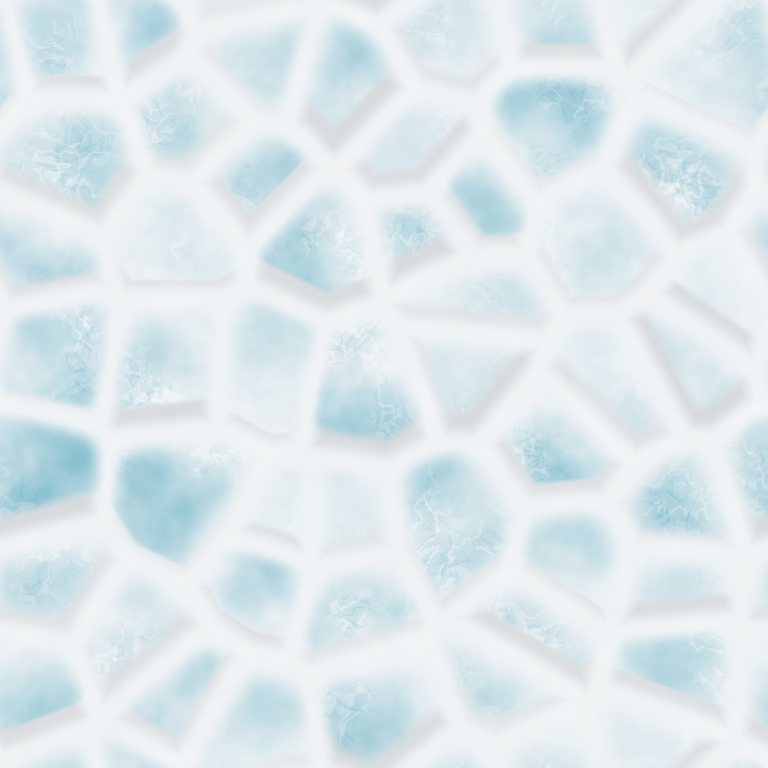
Write a Shadertoy shader that draws this texture.

```glsl
// Pale ice: a wrapping Voronoi mosaic of blue plates joined by soft snowy seams.
// Lower sides of each plate get a grey bevel, and warped gradient noise
// adds cloudy depth, frost wisps and fine scratches inside the ice.

const float CELLS = 7.0;
const vec3 SNOW = vec3(0.942, 0.953, 0.960);
const vec3 ICE = vec3(0.540, 0.755, 0.815);
const vec3 SHADE = vec3(0.835, 0.850, 0.857);

vec2 hash2(vec2 p) {
    vec3 q = fract(vec3(p.xyx) * vec3(0.1031, 0.1030, 0.0973));
    q += dot(q, q.yzx + 33.33);
    return fract((q.xx + q.yz) * q.zy);
}

// Gradient of one lattice corner, wrapped to the period
float corner(vec2 cell, vec2 offset, float period, float seed) {
    float angle = 6.2832 * hash2(mod(cell, period) + seed).x;
    return dot(vec2(cos(angle), sin(angle)), offset);
}

// Gradient noise that repeats after a whole number of lattice steps
float noise(vec2 p, float period, float seed) {
    vec2 i = floor(p), f = p - i;
    vec2 u = f * f * f * (f * (f * 6.0 - 15.0) + 10.0);
    vec2 e = vec2(1.0, 0.0);
    float low = mix(corner(i, f, period, seed), corner(i + e.xy, f - e.xy, period, seed), u.x);
    float high = mix(corner(i + e.yx, f - e.yx, period, seed), corner(i + e.xx, f - e.xx, period, seed), u.x);
    return mix(low, high, u.y);
}

float fbm(vec2 uv, float period, float seed) {
    float sum = 0.0, gain = 1.0;
    for (int i = 0; i < 4; i++) {
        sum += gain * noise(uv * period, period, seed);
        period *= 2.0;
        gain *= 0.5;
        seed += 17.0;
    }
    return sum;
}

// Thin curved filaments along the zero lines of warped noise
float filaments(vec2 uv, float period, float width, float seed) {
    vec2 warp = vec2(fbm(uv, 10.0, seed + 5.0), fbm(uv, 10.0, seed + 9.0));
    float n = fbm(uv + 0.035 * warp, period, seed);
    return 1.0 - smoothstep(0.0, width, abs(n));
}

vec2 site(vec2 cell) {
    return cell + 0.04 + 0.92 * hash2(mod(cell, CELLS) + 3.0);
}

vec2 nearestCell(vec2 p) {
    vec2 base = floor(p), best = base;
    float bestDist = 1e3;
    for (int y = -2; y <= 2; y++)
    for (int x = -2; x <= 2; x++) {
        vec2 cell = base + vec2(x, y);
        float d = length(site(cell) - p);
        if (d < bestDist) { bestDist = d; best = cell; }
    }
    return best;
}

// x: clearness away from the snowy seams, y: distance inside the inset plate,
// z: distance to the nearest side
vec3 plateShape(vec2 p, vec2 home, float bevel) {
    vec2 center = site(home);
    vec3 shape = vec3(1.0, 1e3, 1e3);
    for (int y = -2; y <= 2; y++)
    for (int x = -2; x <= 2; x++) {
        if (x == 0 && y == 0) continue;
        vec2 cell = home + vec2(x, y);
        vec2 other = site(cell);
        vec2 normal = normalize(other - center);
        float d = max(dot(0.5 * (center + other) - p, normal), 0.0);
        float width = mix(0.10, 0.23, hash2(mod(home, CELLS) + mod(cell, CELLS) + 40.0).x);
        shape.x *= 1.0 - exp(-d * d / (width * width));
        shape.y = min(shape.y, d - bevel * smoothstep(0.05, 0.65, -normal.y));
        shape.z = min(shape.z, d);
    }
    return shape;
}

void mainImage(out vec4 fragColor, in vec2 fragCoord) {
    vec2 uv = fragCoord / iResolution.xy;
    vec2 p = uv * CELLS;
    vec2 home = nearestCell(p);
    vec2 id = mod(home, CELLS);
    vec2 look = hash2(id + 71.0), style = hash2(id + 113.0);
    vec3 shape = plateShape(p, home, mix(0.14, 0.30, style.x));

    // Cloudy blue body with its own tint and gradient per plate
    vec2 iceUv = uv + look;
    float angle = 6.2832 * style.y;
    float slope = dot(p - site(home), vec2(cos(angle), sin(angle)));
    float cloud = fbm(iceUv, 9.0, 21.0);
    float tint = mix(0.30, 1.0, look.x) * (1.0 + 0.5 * noise(uv * 3.0, 3.0, 8.0));
    float blue = tint * clamp(0.58 + 0.50 * slope + 0.60 * cloud, 0.08, 1.15);

    // Frost wisps and scratches gathered in patches
    float patches = smoothstep(-0.15, 0.4, fbm(iceUv, 6.0, 50.0));
    float frost = filaments(iceUv, 24.0, 0.16, 31.0);
    float scratch = filaments(iceUv + 0.37, 30.0, 0.13, 63.0);
    blue += patches * (0.17 * scratch - 0.22 * frost) * (0.4 + tint);
    blue += 0.05 * fbm(uv, 40.0, 90.0);

    // Grey bevel below the plate, with crisp or soft inner edges
    float soft = mix(0.015, 0.12, look.y * look.y);
    float plate = smoothstep(-soft, soft, shape.y + 0.03 * cloud * soft);
    float bevelShade = smoothstep(0.03, 0.20, shape.z) * mix(0.45, 0.95, style.x);
    vec3 bevelColor = mix(SNOW, SHADE, bevelShade);
    vec3 plateColor = mix(SNOW, ICE, clamp(blue * shape.x, 0.0, 1.0));

    vec3 color = mix(bevelColor, plateColor, plate);
    color += 0.008 * fbm(uv, 16.0, 130.0);
    fragColor = vec4(color, 1.0);
}
```
